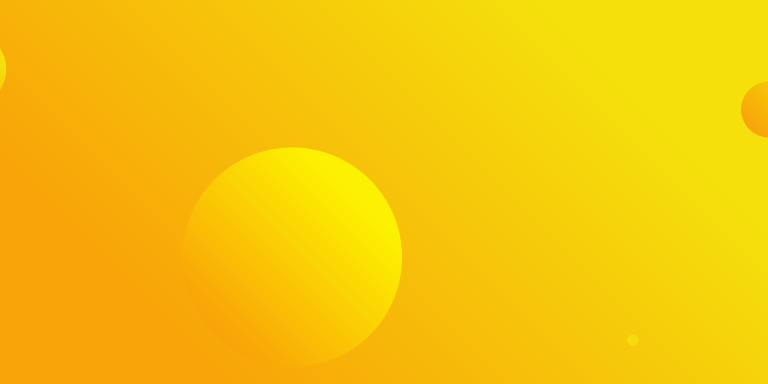
Give the GLSL for this background, as a Shadertoy shader.

```glsl
// Draws a diagonal orange-to-yellow gradient with softly shaded floating discs.

// Palette
const vec3 ORANGE = vec3(0.975, 0.645, 0.030);
const vec3 LEMON  = vec3(0.960, 0.880, 0.045);
const vec3 BRIGHT = vec3(0.990, 0.945, 0.000);
const vec3 AMBER  = vec3(0.965, 0.780, 0.035);
const vec3 PALE   = vec3(0.965, 0.860, 0.060);

// Backdrop gradient limits, measured along x + y
const float BACK_START = 0.58;
const float BACK_END   = 2.42;

// Disc gradient limits, in radii along the rising diagonal
const float DISC_START = -0.92;
const float DISC_END   = 0.78;

// Discs: centre x, centre y, radius, in canvas heights
const vec3 MAIN_DISC  = vec3(0.761, 0.330, 0.286);
const vec3 LEFT_DISC  = vec3(-0.086, 0.820, 0.102);
const vec3 RIGHT_DISC = vec3(2.003, 0.715, 0.073);
const vec3 SMALL_DOT  = vec3(1.648, 0.114, 0.0145);

float ramp(float start, float end, float value) {
    return clamp((value - start) / (end - start), 0.0, 1.0);
}

// Blends a diagonally shaded disc over the base colour
vec3 paintDisc(vec3 base, vec2 p, vec3 disc, vec3 low, vec3 high) {
    vec2 offset = p - disc.xy;
    float diagonal = dot(offset, vec2(0.70711)) / disc.z;
    vec3 shade = mix(low, high, ramp(DISC_START, DISC_END, diagonal));
    float edge = (length(offset) - disc.z) * iResolution.y;
    return mix(base, shade, clamp(0.5 - edge, 0.0, 1.0));
}

void mainImage(out vec4 fragColor, in vec2 fragCoord) {
    vec2 p = fragCoord / iResolution.y;

    // Backdrop
    vec3 color = mix(ORANGE, LEMON, ramp(BACK_START, BACK_END, p.x + p.y));

    // Floating discs
    color = paintDisc(color, p, MAIN_DISC, ORANGE, BRIGHT);
    color = paintDisc(color, p, LEFT_DISC, ORANGE, LEMON);
    color = paintDisc(color, p, RIGHT_DISC, ORANGE, AMBER);
    color = paintDisc(color, p, SMALL_DOT, PALE, PALE);

    fragColor = vec4(color, 1.0);
}
```
